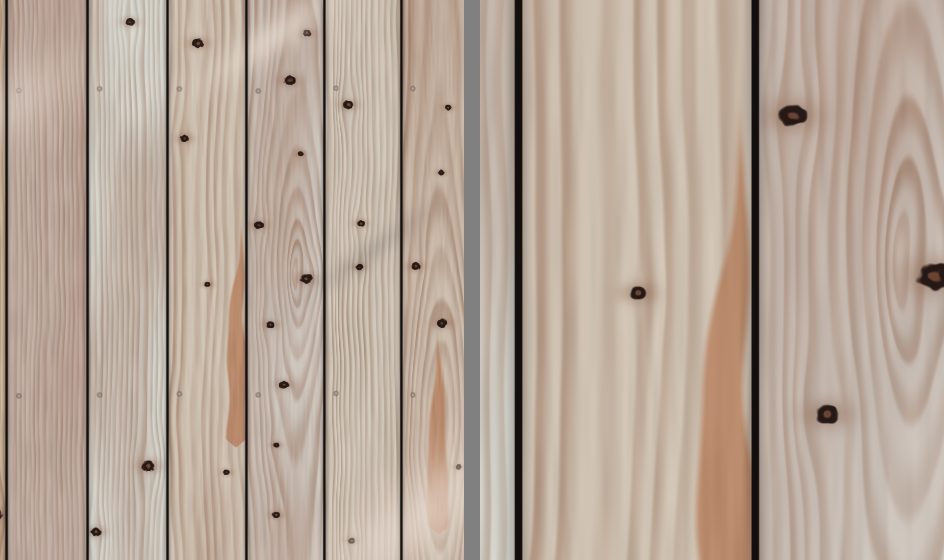
Left: the whole. Right: its middle third, enlarged.
Reproduce this texture procedurally as a WebGL 1 fragment shader.

```glsl
precision highp float;
uniform vec2 u_resolution;

const float FIRST_GAP = 0.0142;   // canvas x of the first gap
const float BOARD_WIDTH = 0.1757; // share of the canvas width
const float NARROWING = 0.0067;   // boards get slimmer to the right
const float BOARDS = 5.88;        // boards across the canvas
const float GAP = 0.016;          // half width, in boards
const float KNOT_SLOTS = 9.0;
const float GRAIN_STRENGTH = 0.46;
const vec3 GAP_COLOR = vec3(0.07, 0.055, 0.05);
const vec3 GRAIN_COLOR = vec3(0.56, 0.40, 0.31);
const vec3 BLUSH_COLOR = vec3(0.66, 0.53, 0.46);
const vec3 RESIN_COLOR = vec3(0.70, 0.47, 0.33);
const vec3 KNOT_COLOR = vec3(0.42, 0.27, 0.20);
const vec3 KNOT_RIM = vec3(0.12, 0.08, 0.07);
const vec3 NAIL_COLOR = vec3(0.60, 0.64, 0.66);
const vec3 SUN_COLOR = vec3(0.92, 0.88, 0.84);

float hash(vec2 p) {
  return fract(sin(dot(p, vec2(127.1, 311.7))) * 43758.5);
}

float noise(vec2 p) {
  vec2 i = floor(p), f = fract(p);
  f = f * f * (3.0 - 2.0 * f);
  return mix(mix(hash(i), hash(i + vec2(1, 0)), f.x),
             mix(hash(i + vec2(0, 1)), hash(i + vec2(1, 1)), f.x), f.y);
}

vec3 boardTint(float id) {
  if (id < -0.5) return vec3(0.79, 0.71, 0.61);
  if (id < 0.5) return vec3(0.75, 0.68, 0.64);
  if (id < 1.5) return vec3(0.83, 0.83, 0.80);
  if (id < 2.5) return vec3(0.81, 0.76, 0.70);
  if (id < 3.5) return vec3(0.80, 0.77, 0.74);
  if (id < 4.5) return vec3(0.81, 0.78, 0.73);
  return vec3(0.79, 0.73, 0.67);
}

// Pith x, pith y, rings per board, share of slots holding a knot
vec4 boardGrain(float id) {
  if (id < 0.5) return vec4(-3.0, 3.0, 15.0, 0.08);
  if (id < 1.5) return vec4(-2.5, 4.0, 15.0, 0.50);
  if (id < 2.5) return vec4(1.9, 2.0, 9.0, 0.25);
  if (id < 3.5) return vec4(0.66, 3.63, 15.0, 0.85);
  if (id < 4.5) return vec4(3.5, 3.0, 15.0, 0.40);
  return vec4(0.50, 1.70, 14.0, 0.45);
}

// Stained streak: x centre, low end, high end, half width
float resin(vec2 p, vec4 s, float blur) {
  float taper = smoothstep(s.y, s.y + 0.15, p.y) * (1.0 - smoothstep(s.y + 1.0, s.z, p.y));
  float halfWidth = s.w * taper * (0.7 + 0.6 * noise(vec2(s.x * 9.0, p.y * 2.0)));
  float side = abs(p.x - s.x + 0.08 * (noise(vec2(4.0, p.y * 1.3)) - 0.5));
  return (1.0 - smoothstep(halfWidth - blur, halfWidth + blur, side)) * smoothstep(0.0, 0.2, taper);
}

// Soft slanted patch of light
float beam(vec2 q, vec2 centre, vec2 size) {
  vec2 d = q - centre;
  d = vec2(d.x * 0.82 + d.y * 0.57, d.y * 0.82 - d.x * 0.57) / size;
  return exp(-dot(d, d));
}

void main() {
  vec2 uv = gl_FragCoord.xy / u_resolution;
  float blur = BOARDS / u_resolution.x;
  float t = (uv.x - FIRST_GAP) / BOARD_WIDTH;
  float across = t + NARROWING * t * t;
  float id = floor(across);
  float height = BOARDS * u_resolution.y / u_resolution.x;
  vec2 p = vec2(across - id, uv.y * height);
  vec4 grain = boardGrain(id);

  // Knots, which also push the grain aside
  float bend = 0.0, halo = 0.0, knot = 0.0, rim = 0.0;
  for (float i = 0.0; i < KNOT_SLOTS; i++) {
    vec2 seed = vec2(id + 3.0, i * 1.7 + 5.0);
    float present = step(hash(seed), grain.w);
    float pick = hash(seed + 4.3);
    float r = mix(0.028, 0.085, pick * pick);
    vec2 d = p - vec2(mix(0.1, 0.9, hash(seed + 9.1)),
                      (i + 0.15 + 0.7 * hash(seed + 2.6)) * height / KNOT_SLOTS);
    vec2 spread = d / (r * vec2(2.6, 5.5));
    bend += present * 0.8 * d.x * exp(-dot(spread, spread));
    halo += present * exp(-dot(d, d * vec2(0.5, 1.5)) / (r * r * 3.0));
    float dist = length(d * vec2(1.0, 1.2)) + r * 0.5 * (noise(d * 35.0 + seed) - 0.5);
    knot = max(knot, present * (1.0 - smoothstep(r - blur, r + blur, dist)));
    rim = max(rim, present * (1.0 - smoothstep(0.2 * r, 0.4 * r + blur, abs(dist - 0.8 * r))));
  }

  // Growth rings: stretched ovals about the pith of each board
  float wobble = 0.07 * (noise(vec2(id * 7.0, p.y * 0.6)) - 0.5)
               + 0.035 * (noise(vec2(p.x * 3.0 + id * 5.0, p.y * 1.6)) - 0.5);
  float rise = p.y - grain.y;
  rise *= 0.2 / sqrt(1.0 + 0.15 * rise * rise);
  float ring = length(vec2(p.x - bend + wobble - grain.x, rise)) * grain.z;
  ring += 1.2 * noise(vec2(ring * 0.45, id));
  float phase = fract(ring);
  float line = smoothstep(0.15, 0.75, phase) * (1.0 - smoothstep(0.78, 1.0, phase));
  line *= 0.45 + 0.55 * hash(vec2(floor(ring), id));
  line *= 0.55 + 0.7 * noise(vec2(p.x * 2.0 + id * 3.0, p.y * 0.7));

  // Wood colour, mottling and fibres
  vec3 color = boardTint(id);
  float mottle = noise(vec2(p.x * 1.8 + id * 11.0, p.y * 0.45));
  color = mix(color, BLUSH_COLOR, 0.42 * smoothstep(0.35, 1.0, mottle));
  float stain = id > 4.5 ? resin(p, vec4(0.5, 0.3, 3.1, 0.12), 0.03)
              : id > 1.5 && id < 2.5 ? resin(p, vec4(0.9, 1.4, 4.6, 0.11), 0.02) : 0.0;
  color = mix(color, RESIN_COLOR, 0.75 * stain);
  color = mix(color, GRAIN_COLOR, GRAIN_STRENGTH * line * (1.0 - 0.6 * stain));
  color += 0.05 * (noise(vec2(p.x * 38.0 + id * 50.0, p.y * 3.0)) - 0.5);
  color = mix(color, GRAIN_COLOR, 0.5 * min(halo, 1.0));
  color = mix(color, KNOT_COLOR, knot);
  color = mix(color, KNOT_RIM, 0.9 * rim);

  // Two rows of nail heads
  for (float row = 0.0; row < 2.0; row++) {
    vec2 nail = vec2(0.15, mix(0.293, 0.836, row) * height + 0.06 * hash(vec2(id, row)));
    float d = length(p - nail);
    color = mix(color, GRAIN_COLOR * 0.8, 0.6 * (1.0 - smoothstep(0.02, 0.035 + blur, d)));
    color = mix(color, NAIL_COLOR, 1.0 - smoothstep(0.018 - blur, 0.018 + blur, d));
  }

  // Slanted sunlight and a faint shadow
  vec2 q = vec2(across, p.y);
  float sun = 0.4 * beam(q, vec2(0.1, 5.8), vec2(1.1, 0.45))
            + 0.6 * beam(q, vec2(3.3, 6.6), vec2(0.9, 0.22))
            + 0.65 * beam(q, vec2(5.2, 0.5), vec2(1.5, 0.55));
  color = mix(color, SUN_COLOR, sun);
  color *= 1.0 - 0.1 * beam(q, vec2(4.6, 3.9), vec2(0.9, 0.14));

  // Gaps between boards
  float edge = min(p.x, 1.0 - p.x);
  color *= 0.86 + 0.14 * smoothstep(GAP, 0.07, edge);
  color = mix(GAP_COLOR, color, smoothstep(GAP - blur, GAP + blur, edge));
  gl_FragColor = vec4(color, 1.0);
}
```
